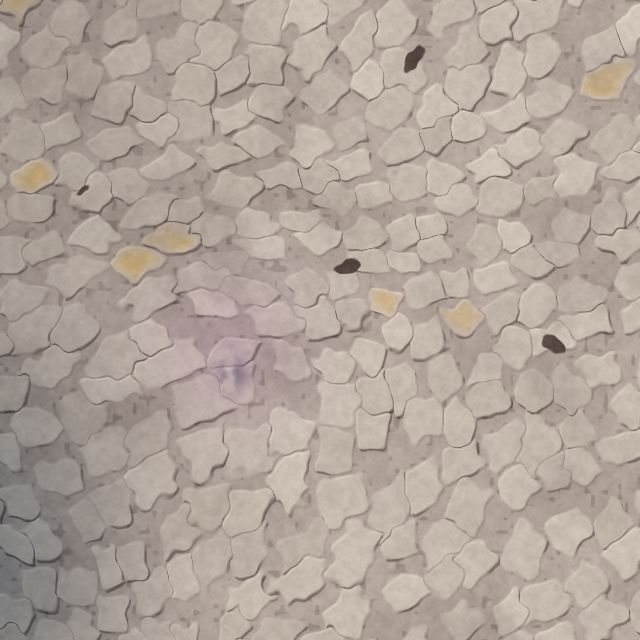
This texture is drawn by a Shadertoy shader. Its source:

```glsl
// Worn pale cobblestones bedded in sandy mortar, with a blue-grey shade at lower left.
// Stones are rounded, skewed boxes on a bent jittered grid; a shifted second sample
// gives edge relief. Noise adds grit, and stains, warm stones and dry leaves go on top.
#define STONES_ACROSS 14.5
#define STONE_COLOR vec3(0.775, 0.727, 0.683)
#define MORTAR_COLOR vec3(0.675, 0.622, 0.587)
#define CRACK_COLOR vec3(0.40, 0.35, 0.325)
#define SHADE_COLOR vec3(0.40, 0.41, 0.43)
#define OCHRE_COLOR vec3(0.80, 0.66, 0.40)
#define STAIN_COLOR vec3(0.44, 0.37, 0.47)
#define LEAF_COLOR vec3(0.30, 0.24, 0.22)
#define GRIT 0.085
#define LEAF_COUNT 4

float hash(vec2 p) {
    vec3 q = fract(vec3(p.xyx) * 0.1031);
    q += dot(q, q.yzx + 33.33);
    return fract((q.x + q.y) * q.z);
}

vec2 hash2(vec2 p) {
    return vec2(hash(p + 17.3), hash(p + 71.9));
}

float noise(vec2 p) {
    vec2 i = floor(p), f = fract(p);
    f = f * f * (3.0 - 2.0 * f);
    return mix(mix(hash(i), hash(i + vec2(1, 0)), f.x),
               mix(hash(i + vec2(0, 1)), hash(i + vec2(1, 1)), f.x), f.y);
}

float fbm(vec2 p) {
    float sum = 0.0, amp = 0.5;
    for (int i = 0; i < 4; i++) {
        sum += amp * noise(p);
        p = mat2(1.6, 1.2, -1.2, 1.6) * p + 7.1;
        amp *= 0.5;
    }
    return sum / 0.9375;
}

mat2 rotation(float a) {
    return mat2(cos(a), -sin(a), sin(a), cos(a));
}

// Returns depth inside the nearest stone (negative in mortar) and its cell.
vec3 cobble(vec2 p) {
    vec2 bend = vec2(noise(p * 2.3), noise(p * 2.3 + 40.0)) - 0.5;
    vec2 chips = vec2(noise(p * 48.0), noise(p * 48.0 + 90.0)) - 0.5;
    vec2 g = rotation(0.3) * p * STONES_ACROSS + bend * 1.8 + chips * 0.24 + 30.0;
    float nearest = 9.0, second = 9.0;
    vec2 cell = floor(g), id = cell;
    for (int y = -1; y <= 1; y++)
    for (int x = -1; x <= 1; x++) {
        vec2 c = cell + vec2(x, y), r = hash2(c), s = hash2(c + 133.0);
        vec2 q = g - c - 0.5 - (r - 0.5) * 0.55;
        q = rotation((s.x - 0.5) * 1.1 + bend.x * 1.5) * q;
        q.x += q.y * (r.y - 0.5) * 0.5;
        q.x *= 1.0 + (r.x - 0.5) * q.y * 0.7;
        q = abs(q) / mix(vec2(0.40, 0.34), vec2(0.60, 0.50), s.yx);
        vec2 q3 = q * q * q;
        float d = pow(dot(q3, q3), 1.0 / 6.0);
        if (d < nearest) {
            second = nearest;
            nearest = d;
            id = c;
        } else second = min(second, d);
    }
    return vec3(min(second - nearest, 1.0 - nearest), id);
}

float stoneMask(float depth) {
    return smoothstep(-0.04, 0.17, depth);
}

void mainImage(out vec4 fragColor, in vec2 fragCoord) {
    vec2 p = fragCoord / iResolution.y;
    vec3 stone = cobble(p);
    vec2 id = stone.yz;
    float mask = stoneMask(stone.x);
    float relief = stoneMask(cobble(p + vec2(-0.0022, 0.0032)).x) - mask;
    float grit = fbm(p * 85.0) - 0.5;
    float patches = fbm(p * 9.0 + 5.0);

    // Stones and mortar, with some stones nearly buried
    float exposed = mix(0.3, 1.0, hash(id + 5.0)) * smoothstep(0.22, 0.58, patches + 0.08);
    vec3 face = STONE_COLOR + (hash(id + 9.0) - 0.5) * 0.06;
    float warm = step(0.96, hash(id + 61.0)) * smoothstep(0.3, 0.6, p.y);
    face = mix(face, OCHRE_COLOR, warm * smoothstep(-0.1, 0.7, stone.x) * 0.75);
    vec3 bed = MORTAR_COLOR + (patches - 0.5) * 0.12;
    vec3 col = mix(bed, face, mask * mix(0.45, 1.0, exposed));

    // Lit rims, shaded rims and broken dark cracks
    float broken = smoothstep(0.45, 0.72, noise(p * 26.0 + 3.0));
    col += max(-relief, 0.0) * 0.07 * exposed;
    col -= max(relief, 0.0) * 0.13 * exposed;
    float crack = smoothstep(0.14, 0.0, abs(stone.x + 0.01)) * broken;
    col = mix(col, CRACK_COLOR, crack * smoothstep(-0.05, 0.4, relief) * 0.75);

    // Grit and small dark pits
    col += grit * GRIT + (noise(p * 240.0) - 0.5) * 0.025;
    col -= smoothstep(0.74, 0.92, noise(p * 95.0 + 20.0)) * (1.0 - mask) * 0.09;

    // Broad light: brighter right, blue-grey lower left
    col *= mix(0.90, 1.025, smoothstep(0.0, 0.65, p.x + 0.12 * patches));
    float shade = smoothstep(0.36, -0.05, length((p - vec2(-0.05, 0.10)) * vec2(1.0, 0.62)));
    col = mix(col, SHADE_COLOR + (col - MORTAR_COLOR) * 0.8, shade * 0.85);

    // Violet stain with a pale halo
    vec2 v = p - vec2(0.36, 0.42);
    float halo = exp(-dot(v - vec2(0.0, 0.04), v - vec2(0.0, 0.04)) * 95.0);
    col += vec3(0.02, -0.015, 0.035) * halo;
    float spill = exp(-dot(v, v) * 1100.0) * smoothstep(0.25, 0.7, fbm(p * 45.0));
    col = mix(col, STAIN_COLOR, spill * 0.8);

    // Scattered dry leaves
    for (int i = 0; i < LEAF_COUNT; i++) {
        vec2 r = hash2(vec2(float(i) * 7.0, 211.0));
        vec2 q = rotation(r.x * 6.3) * (p - 0.06 - 0.88 * r);
        q += (vec2(noise(p * 90.0), noise(p * 90.0 + 8.0)) - 0.5) * 0.009;
        float size = mix(0.010, 0.024, hash(r * 91.0));
        float leaf = length(q * vec2(1.0, 2.1)) - size;
        col = mix(col, LEAF_COLOR + grit * 0.1, smoothstep(0.003, -0.003, leaf) * 0.92);
    }
    fragColor = vec4(clamp(col, 0.0, 1.0), 1.0);
}
```
